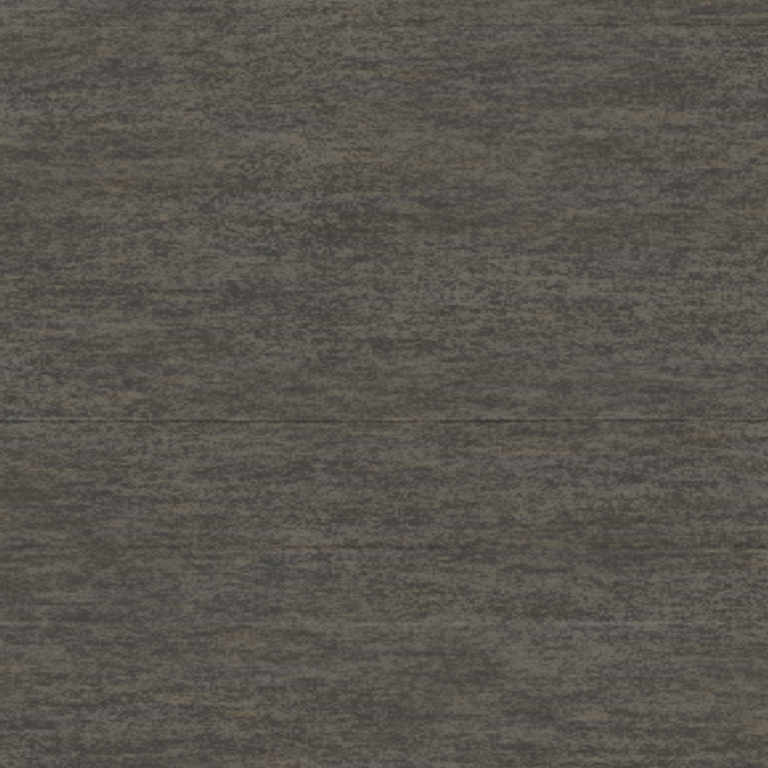
This texture is drawn by a Shadertoy shader. Its source:

```glsl
// Weathered grey-brown wood with a fine horizontal grain.
// Stretched value noise at several scales gives bands, fibres and pores;
// a few long seams and warm flecks are laid over it.

#define MID_COLOR    vec3(0.349, 0.334, 0.308)
#define TONE_TINT    vec3(1.02, 1.0, 0.90)
#define WARM_TINT    vec3(0.022, 0.005, -0.018)
#define BAND_AMOUNT  0.018
#define FIBRE_AMOUNT 0.185
#define PORE_AMOUNT  0.150
#define FLECK_AMOUNT 0.024
#define TONE_LIMIT   0.085
#define WAVINESS     0.003

const int SEAM_COUNT = 7;
// Each seam: height, half width, brightness change
const vec3 SEAMS[SEAM_COUNT] = vec3[](
    vec3(0.959, 0.0080, 0.018),
    vec3(0.967, 0.0014, -0.040),
    vec3(0.4515, 0.0018, -0.085),
    vec3(0.4555, 0.0014, 0.045),
    vec3(0.288, 0.0030, -0.050),
    vec3(0.281, 0.0018, 0.025),
    vec3(0.188, 0.0028, 0.045));

float hash(ivec2 cell) {
    uvec2 q = uvec2(cell) * uvec2(1597334673u, 3812015801u);
    uint h = (q.x ^ q.y) * 1597334673u;
    h = (h ^ (h >> 15)) * 2246822519u;
    h ^= h >> 13;
    return float(h >> 8) / 16777216.0;
}

// Smooth value noise, centred on zero
float noise(vec2 p) {
    ivec2 cell = ivec2(floor(p));
    vec2 f = fract(p);
    f = f * f * (3.0 - 2.0 * f);
    float low = mix(hash(cell), hash(cell + ivec2(1, 0)), f.x);
    float high = mix(hash(cell + ivec2(0, 1)), hash(cell + ivec2(1, 1)), f.x);
    return mix(low, high, f.y) - 0.5;
}

// Horizontal fibres, from long strands to short broken ones
float fibres(vec2 p) {
    float sum = 0.0;
    vec2 scale = vec2(5.0, 75.0);
    float weight = 0.19;
    for (int i = 0; i < 4; i++) {
        sum += weight * noise(p * scale + float(i) * vec2(37.3, 71.7));
        scale *= vec2(2.2, 1.45);
        weight *= 1.25;
    }
    return sum;
}

// Small crumbly pores, slightly wider than high
float pores(vec2 p) {
    float coarse = noise(p * vec2(150.0, 250.0) + 13.7);
    float fine = noise(p * vec2(290.0, 370.0) + 91.2);
    return 0.55 * coarse + 0.70 * fine;
}

// Thin seams whose strength and height drift along the board
float seams(vec2 p) {
    float sum = 0.0;
    for (int i = 0; i < SEAM_COUNT; i++) {
        float row = float(i) * 19.0 + 5.5;
        float drift = 0.0022 * noise(vec2(p.x * 6.0, 5.5));
        float d = (p.y - SEAMS[i].x - drift) / SEAMS[i].y;
        float strength = 0.8 + 0.8 * noise(vec2(p.x * 9.0, row + 7.0));
        sum += SEAMS[i].z * strength * exp(-d * d);
    }
    return sum;
}

void mainImage(out vec4 fragColor, in vec2 fragCoord) {
    vec2 uv = fragCoord / iResolution.xy;

    // Bend the grain gently
    vec2 p = uv;
    p.y += WAVINESS * noise(uv * vec2(5.0, 11.0) + 3.1);
    p.y += 0.5 * WAVINESS * noise(uv * vec2(24.0, 40.0) + 8.6);

    // Brightness from bands, fibres and pores
    float patches = noise(p * vec2(5.0, 14.0) + 51.0);
    float tone = BAND_AMOUNT * (noise(p * vec2(1.3, 22.0) + 29.0) + patches);
    tone += FIBRE_AMOUNT * fibres(p);
    tone += PORE_AMOUNT * (1.0 + 0.6 * patches) * pores(p);

    // Sparse warm flecks
    float strand = noise(p * vec2(13.0, 190.0) + 113.0);
    strand += 0.35 * noise(p * vec2(70.0, 260.0) + 67.0);
    float fleck = smoothstep(0.20, 0.42, strand);
    tone += FLECK_AMOUNT * (fleck - 0.12);

    // Flatten the extremes, then lay the seams on top
    tone = TONE_LIMIT * tanh(tone / TONE_LIMIT) + seams(uv);

    // Colour drifts between cool grey and warm brown
    float warmth = 0.6 * noise(p * vec2(6.0, 85.0) + 151.0) + 0.7 * fleck - 0.1;
    vec3 color = MID_COLOR + TONE_TINT * tone + WARM_TINT * warmth;
    fragColor = vec4(clamp(color, 0.0, 1.0), 1.0);
}
```
